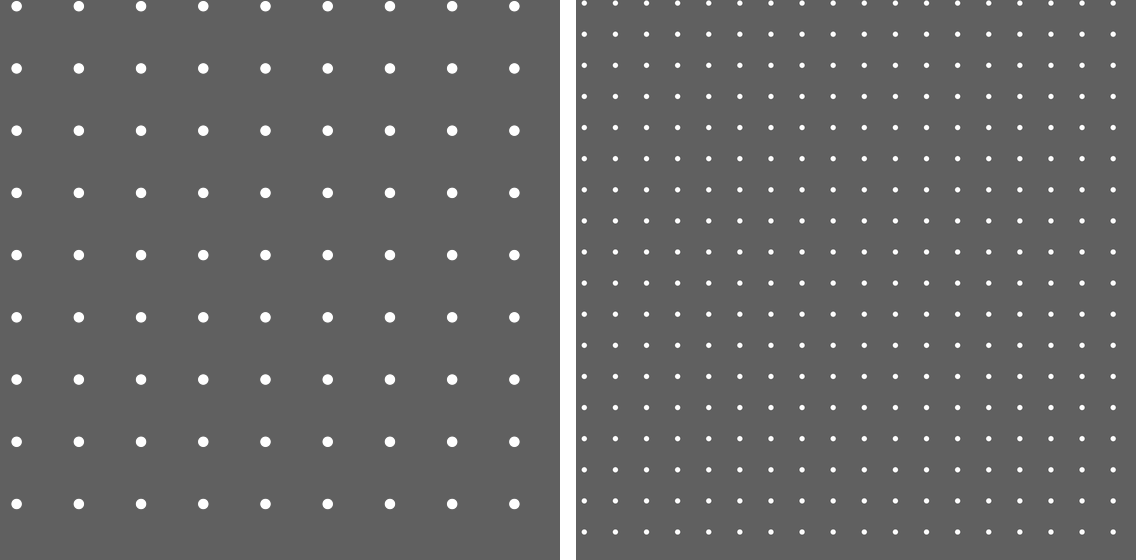
Left: one tile. Right: repeated 2 by 2.
A WebGL 2 fragment shader for this pattern:

```glsl
#version 300 es
precision highp float;
// Plain polka dots: small white discs on a flat grey ground, nine by nine.
// Each cell of a square grid holds one disc, drawn from its signed distance.
// A whole number of cells spans the canvas, so the edges join without a seam.

uniform vec2 u_resolution;
out vec4 fragColor;

const float REPEATS = 9.0;
const vec2 DOT_CENTER = vec2(0.267, 0.9);  // within a cell, from lower left
const float DOT_RADIUS = 0.084;            // in cell widths
const vec3 GROUND_GREY = vec3(0.378);
const vec3 DOT_WHITE = vec3(0.995);

// Offset from the nearest dot centre, wrapping across cell borders
vec2 nearestDotOffset(vec2 cellPos, vec2 center) {
    return fract(cellPos - center + 0.5) - 0.5;
}

float discDistance(vec2 offset, float radius) {
    return length(offset) - radius;
}

// Coverage of a shape, smoothed over about one pixel
float coverage(float dist, float pixel) {
    return 1.0 - smoothstep(-0.6 * pixel, 0.6 * pixel, dist);
}

void main() {
    vec2 uv = gl_FragCoord.xy / u_resolution;
    float pixel = REPEATS / min(u_resolution.x, u_resolution.y);

    vec2 offset = nearestDotOffset(uv * REPEATS, DOT_CENTER);
    float dotMask = coverage(discDistance(offset, DOT_RADIUS), pixel);

    fragColor = vec4(mix(GROUND_GREY, DOT_WHITE, dotMask), 1.0);
}
```
